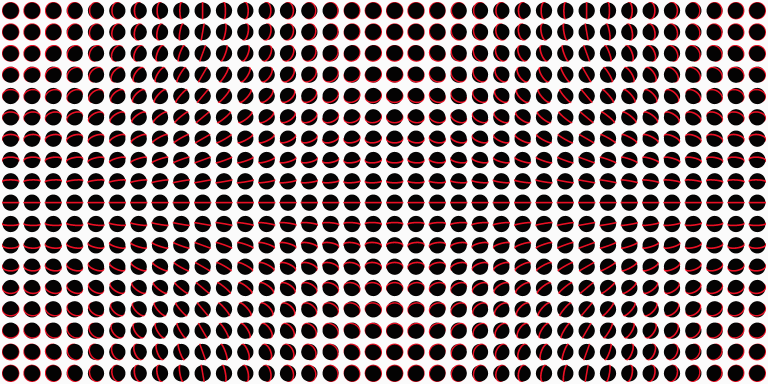
This pattern is drawn by a Shadertoy shader. Its source:

```glsl
// A grid of black balls, each girdled by a thin raised red band.
// The band tilts row by row and turns column by column, 10 degrees a step;
// each ball is traced orthographically and the edges are supersampled.

const float PI = 3.14159265;
const vec2  GRID = vec2(36.0, 18.0);     // balls across and down
const float LEVEL_ROW = 8.0;             // row, from the bottom, with level bands
const float BALL_RADIUS = 0.38;          // lengths in cells
const float BAND_RADIUS = 0.408;
const float BAND_HALF_WIDTH = 0.036;
const int   SAMPLES = 5;                 // per pixel side

const vec3 PAPER = vec3(0.985);
const vec3 BALL  = vec3(0.015, 0.01, 0.01);
const vec3 BAND  = vec3(0.92, 0.06, 0.14);

// Axis of the band: tilted from upright, then turned about the vertical.
// A half turn of tilt restores the same band, so rows wrap as columns do.
vec3 bandAxis(vec2 cell) {
    float tilt = (LEVEL_ROW - cell.y) * PI / GRID.y;
    float turn = cell.x * 2.0 * PI / GRID.x;
    return vec3(sin(tilt) * sin(turn), cos(tilt), sin(tilt) * cos(turn));
}

// The band is a slab cut from a slightly larger ball; the viewer is at +z.
bool hitsBand(vec2 p, vec3 axis) {
    float d2 = dot(p, p);
    float shell2 = BAND_RADIUS * BAND_RADIUS - d2;
    if (shell2 < 0.0) return false;

    // Outer rim
    float rimZ = sqrt(shell2);
    if (abs(dot(vec3(p, rimZ), axis)) < BAND_HALF_WIDTH) return true;

    // Side wall facing the viewer, where the ball does not cover it
    float facing = axis.z < 0.0 ? -1.0 : 1.0;
    float wallZ = (BAND_HALF_WIDTH - facing * dot(p, axis.xy)) / max(abs(axis.z), 1e-4);
    float ball2 = BALL_RADIUS * BALL_RADIUS - d2;
    float coverZ = ball2 > 0.0 ? sqrt(ball2) : -rimZ;
    return wallZ > coverZ && wallZ < rimZ;
}

vec3 shade(vec2 gridPos) {
    vec2 p = fract(gridPos) - 0.5;
    if (hitsBand(p, bandAxis(floor(gridPos)))) return BAND;
    return length(p) < BALL_RADIUS ? BALL : PAPER;
}

void mainImage(out vec4 fragColor, in vec2 fragCoord) {
    vec2 cellsPerPixel = GRID / iResolution.xy;
    vec3 sum = vec3(0.0);
    for (int j = 0; j < SAMPLES; j++) {
        for (int i = 0; i < SAMPLES; i++) {
            vec2 offset = (vec2(i, j) + 0.5) / float(SAMPLES) - 0.5;
            sum += shade((fragCoord + offset) * cellsPerPixel);
        }
    }
    fragColor = vec4(sum / float(SAMPLES * SAMPLES), 1.0);
}
```
